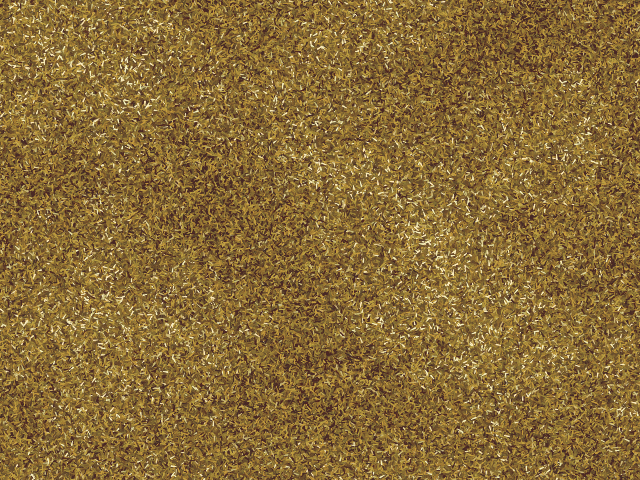
This texture is drawn by a Shadertoy shader. Its source:

```glsl
const float CELLS = 100.0;          // blade cells per canvas height
const int LAYERS = 6;
const float HALF_LENGTH = 0.52;     // blade sizes, in cells
const float HALF_WIDTH = 0.17;
const float TAPER = 0.5;
const float SOFTNESS = 0.0022;      // edge blur, in canvas heights
const float CONTRAST = 1.3;
const float TONE_LIFT = 0.02;
const float PATCH_SCALE = 2.6;
const float PATCH_STRENGTH = 0.16;
const float HUE_SPREAD = 0.05;
const vec3 MEAN_COLOUR = vec3(0.55, 0.44, 0.21);
const vec3 SHADOW = vec3(0.34, 0.22, 0.16);
const vec3 UMBER = vec3(0.44, 0.33, 0.18);
const vec3 OLIVE = vec3(0.53, 0.42, 0.20);
const vec3 OCHRE = vec3(0.61, 0.49, 0.21);
const vec3 GOLD = vec3(0.71, 0.58, 0.24);
const vec3 STRAW = vec3(0.74, 0.66, 0.41);
const vec3 GLINT = vec3(0.88, 0.82, 0.62);

vec3 hash3(vec2 p) {
    vec3 q = fract(p.xyx * vec3(0.1031, 0.1030, 0.0973));
    q += dot(q, q.yxz + 33.33);
    return fract((q.xxy + q.yzz) * q.zyx);
}

vec2 gradientAt(vec2 cell) {
    float angle = 6.28319 * hash3(cell).x;
    return vec2(cos(angle), sin(angle));
}

float gradientNoise(vec2 p) {
    vec2 i = floor(p), f = fract(p);
    vec2 u = f * f * f * (f * (f * 6.0 - 15.0) + 10.0);
    vec2 e = vec2(0.0, 1.0);
    float low = mix(dot(gradientAt(i), f), dot(gradientAt(i + e.yx), f - e.yx), u.x);
    float high = mix(dot(gradientAt(i + e), f - e), dot(gradientAt(i + 1.0), f - 1.0), u.x);
    return mix(low, high, u.y);
}

// Tone 0..1 to colour; the steps follow each colour's share
vec3 strawRamp(float tone) {
    vec3 colour = mix(SHADOW, UMBER, smoothstep(0.06, 0.14, tone));
    colour = mix(colour, OLIVE, smoothstep(0.21, 0.33, tone));
    colour = mix(colour, OCHRE, smoothstep(0.45, 0.59, tone));
    colour = mix(colour, GOLD, smoothstep(0.70, 0.82, tone));
    colour = mix(colour, STRAW, smoothstep(0.90, 0.95, tone));
    colour = mix(colour, GLINT, smoothstep(0.97, 1.0, tone));
    return MEAN_COLOUR + (colour - MEAN_COLOUR) * CONTRAST;
}

// Signed distance to a tapered blade along a direction
float bladeDistance(vec2 p, vec2 direction, float halfLength) {
    float along = clamp(dot(p, direction), -halfLength, halfLength);
    float tip = 0.5 + 0.5 * along / halfLength;
    return length(p - direction * along) - HALF_WIDTH * (1.0 - TAPER * tip);
}

void mainImage(out vec4 fragColor, in vec2 fragCoord) {
    vec2 uv = fragCoord / iResolution.y;
    float blur = max(SOFTNESS, 1.0 / iResolution.y) * CELLS * 0.5;

    // Broad light and dark patches
    float patches = gradientNoise(uv * PATCH_SCALE + 7.0)
                  + 0.5 * gradientNoise(uv * PATCH_SCALE * 4.0 + 31.0);
    float lift = TONE_LIFT + PATCH_STRENGTH * patches;

    // Shaded understory
    float ground = gradientNoise(uv * CELLS * 0.7);
    vec3 colour = strawRamp(clamp(0.12 + 0.3 * ground + lift, 0.0, 0.5));

    // Overlapping blades, each layer on its own turned grid
    for (int layer = 0; layer < LAYERS; layer++) {
        float turn = 0.9 * float(layer);
        mat2 rotation = mat2(cos(turn), sin(turn), -sin(turn), cos(turn));
        vec2 p = rotation * uv * CELLS + 41.7 * float(layer) + 200.0;
        vec2 cell = floor(p);
        for (int y = -1; y <= 1; y++) {
            for (int x = -1; x <= 1; x++) {
                vec2 id = cell + vec2(x, y);
                vec3 place = hash3(id + 17.0 * float(layer));
                vec3 look = hash3(id + 311.0 + 23.0 * float(layer));
                float angle = 6.28319 * place.z;
                float halfLength = HALF_LENGTH * mix(0.5, 1.0, look.y);
                float d = bladeDistance(p - id - place.xy, vec2(cos(angle), sin(angle)), halfLength);
                vec3 bladeColour = strawRamp(clamp(look.x + lift, 0.0, 1.0));
                bladeColour += HUE_SPREAD * (look.z - 0.5) * vec3(1.0, -0.6, -0.5);
                colour = mix(colour, bladeColour, 1.0 - smoothstep(-blur, blur, d));
            }
        }
    }
    fragColor = vec4(clamp(colour, 0.0, 1.0), 1.0);
}
```
